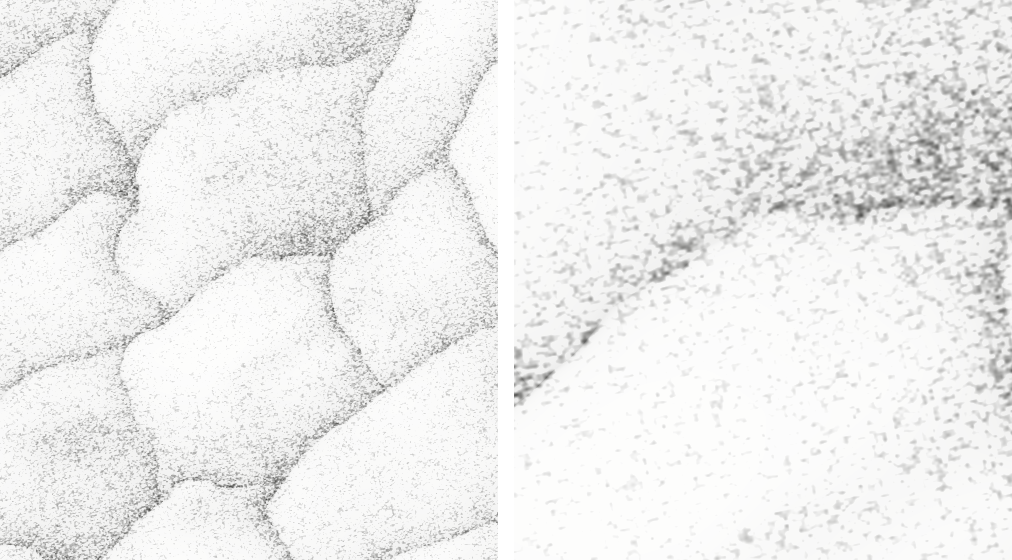
Left: the whole. Right: its middle third, enlarged.
Write a Shadertoy shader that draws this texture.

```glsl
// Pencil drawing of overlapping pillow-shaped stones with grainy shaded creases.

const vec3 PAPER = vec3(0.992, 0.992, 0.990);
const vec3 GRAPHITE = vec3(0.20, 0.20, 0.19);
const float SLOPE = 0.55;                 // direction of the stone rows, radians
const vec2 SPACING = vec2(0.45, 0.265);   // stone pitch along and across a row

float hash(vec2 p) {
    vec3 q = fract(vec3(p.xyx) * 0.1031);
    q += dot(q, q.yzx + 33.33);
    return fract((q.x + q.y) * q.z);
}

float noise(vec2 p) {
    vec2 cell = floor(p), f = fract(p);
    f = f * f * (3.0 - 2.0 * f);
    float low = mix(hash(cell), hash(cell + vec2(1, 0)), f.x);
    float high = mix(hash(cell + vec2(0, 1)), hash(cell + vec2(1, 1)), f.x);
    return mix(low, high, f.y);
}

vec2 wobble(vec2 p, float frequency, float amount) {
    vec2 q = p * frequency + 40.0;
    return amount * (vec2(noise(q), noise(q + 57.3)) - 0.5);
}

vec2 rotate(vec2 p, float angle) {
    float c = cos(angle), s = sin(angle);
    return vec2(c * p.x + s * p.y, c * p.y - s * p.x);
}

// Approximate signed distance to a cubic superellipse
float pillow(vec2 p, vec2 radius) {
    vec2 a = abs(p) / radius + 1e-4;
    float k = pow(dot(a * a, a), 1.0 / 3.0);
    return (k - 1.0) / length(a * a / (k * k * radius));
}

// Dark crease close to a stone, fading into a broad soft tone
float contactShadow(float d, float softness) {
    d = max(d, 0.0);
    return 0.44 * exp(-d / 0.022) + 0.36 * exp(-d / softness);
}

// Pencil pressure: stones are laid from the top row down, left to right
float stoneShade(vec2 p, float edge) {
    float patches = noise(p * 5.0 + 11.0);
    float softness = mix(0.035, 0.12, patches);
    float pressure = mix(0.65, 1.1, noise(p * 6.0 + 5.0));
    float lineWeight = 0.40 * smoothstep(0.35, 0.8, noise(p * 7.0 + 83.0));
    vec2 q = p + wobble(p, 3.2, 0.15) + wobble(p, 11.0, 0.038) + wobble(p, 45.0, 0.007);
    q = rotate(q, SLOPE);

    float shade = 0.0;
    for (int row = 5; row >= -4; row--) {
        for (int column = -1; column <= 4; column++) {
            vec2 id = vec2(column, row) + 20.0;
            vec2 jitter = vec2(hash(id), hash(id + 31.7)) - 0.5;
            float shift = hash(vec2(id.y, 7.0));
            vec2 center = (vec2(column, row) + vec2(shift, 0.0) + jitter * vec2(0.4, 0.4)) * SPACING;
            vec2 radius = vec2(0.28 + 0.08 * hash(id + 5.1), 0.195 + 0.04 * hash(id + 9.4));
            float tilt = 0.5 * (hash(id + 71.0) - 0.5);
            float d = pillow(rotate(q - center, tilt), radius);

            float shadow = pressure * contactShadow(d, softness);
            float outside = smoothstep(-edge, edge, d);
            float rim = 0.24 * exp(min(d, 0.0) / 0.014);
            shade = mix(rim, 1.0 - (1.0 - shade) * (1.0 - shadow), outside);
            shade += lineWeight * exp(-abs(d) / 0.002);
        }
    }

    // Faint smudges across the stone faces
    vec2 s = rotate(p, SLOPE) * vec2(5.0, 8.0);
    float smudge = 0.65 * noise(s + 23.0) + 0.35 * noise(s * 2.3 + 61.0);
    shade += 0.26 * smoothstep(0.45, 0.85, smudge);
    return min(shade, 0.92);
}

// Paper tooth: short, nearly horizontal flecks
float paperGrain(vec2 p) {
    vec2 q = rotate(p, 0.2) + 2.0;
    float grain = 0.55 * noise(q * vec2(250.0, 360.0));
    grain += 0.45 * noise(q * vec2(400.0, 470.0) + 17.0);
    return grain + 0.16 * (noise(q * 75.0) - 0.5);
}

// Graphite catches on the raised grain as pressure grows
float graphiteAmount(float shade, float grain) {
    float threshold = 0.67 - 0.41 * shade;
    float flecks = max(grain - threshold, 0.0) * 1.4;
    return clamp(flecks * (0.42 + 0.5 * shade) + 0.10 * shade, 0.0, 0.9);
}

void mainImage(out vec4 fragColor, in vec2 fragCoord) {
    vec2 p = fragCoord / iResolution.y;
    float shade = stoneShade(p, 0.003);
    float graphite = graphiteAmount(shade, paperGrain(p));
    fragColor = vec4(mix(PAPER, GRAPHITE, graphite), 1.0);
}
```
